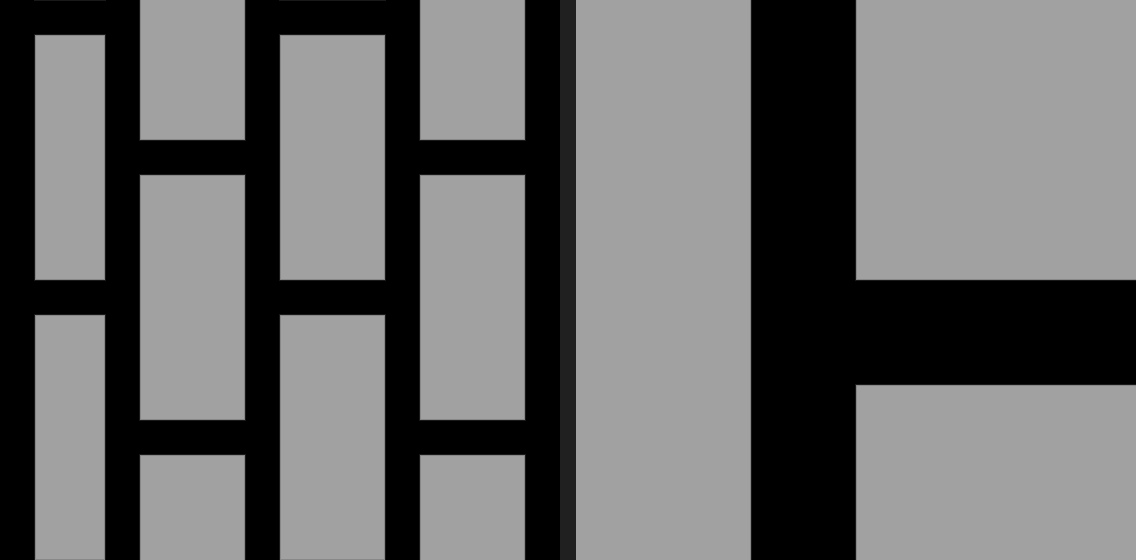
Left: the whole. Right: its middle third, enlarged.
Reproduce this pattern procedurally as a WebGL 1 fragment shader.

```glsl
precision highp float;
// Flat grey upright bricks in staggered columns, parted by black joints, with one wider joint at the wrap.

uniform vec2 u_resolution;

#define GRID 16.0                 // grid units across the tile
#define PITCH vec2(4.0, 8.0)      // brick plus joint, in grid units
#define JOINT 1.0                 // joint width
#define WIDE_JOINT 2.0            // joint width where the tile wraps
#define STAGGER 4.0               // vertical shift of odd columns
#define EDGE_PIXELS 1.0           // half width of the edge smoothing
#define BRICK_COLOR vec3(0.63)
#define JOINT_COLOR vec3(0.0)

// Distance to the nearest brick, negative inside.
float brickDistance(vec2 p) {
    p += 0.5 * JOINT;
    float column = floor(p.x / PITCH.x);
    p.y -= STAGGER * mod(column, 2.0);
    vec2 fromCenter = abs(mod(p, PITCH) - 0.5 * PITCH);
    vec2 d = fromCenter - 0.5 * (PITCH - JOINT);
    return max(d.x, d.y);
}

// Distance to the wide vertical joint centred on the wrap, negative inside.
float wideJointDistance(float x) {
    float fromWrap = abs(mod(x + 0.5 * GRID, GRID) - 0.5 * GRID);
    return fromWrap - 0.5 * WIDE_JOINT;
}

void main() {
    vec2 p = GRID * gl_FragCoord.xy / u_resolution;
    float soft = EDGE_PIXELS * GRID / min(u_resolution.x, u_resolution.y);

    // Bricks are trimmed by the wide joint.
    float d = max(brickDistance(p), -wideJointDistance(p.x));
    float brick = 1.0 - smoothstep(-soft, soft, d);

    gl_FragColor = vec4(mix(JOINT_COLOR, BRICK_COLOR, brick), 1.0);
}
```
